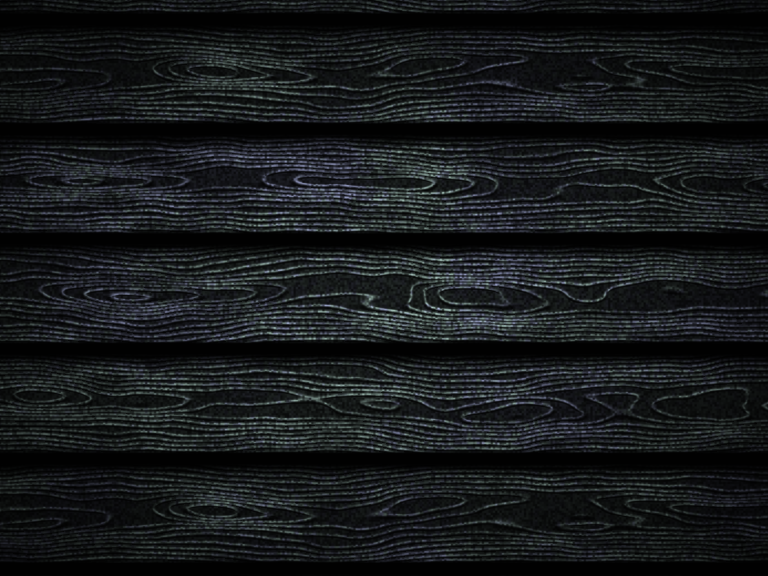
Write a Shadertoy shader that draws this texture.

```glsl
// Dark stained lap siding: horizontal boards with black shadow gaps.
// Raised grain is drawn as contour lines of a ring field that is stretched
// along each board, embossed from above, then speckled and vignetted.

#define PITCH 0.1907        // board height, in canvas heights
#define OFFSET 0.0156       // height of the lowest gap
#define RINGS 23.0          // grain lines per board height
#define LINE_WIDTH 0.012    // ridge half width, in board heights
#define KNOTS 5             // knots along each board
#define SPECKLE 260.0       // speckles per canvas height
#define WOOD 0.10           // brightness of flat wood
#define RIDGE 0.34          // brightness of raised grain
#define BLUE_TINT vec3(0.84, 0.88, 1.10)
#define GREEN_TINT vec3(0.86, 1.02, 0.97)

float hash(vec2 p) {
    vec3 q = fract(vec3(p.xyx) * 0.1031);
    q += dot(q, q.yzx + 33.33);
    return fract((q.x + q.y) * q.z);
}

float noise(vec2 p) {
    vec2 i = floor(p), f = fract(p);
    f = f * f * f * (f * (f * 6.0 - 15.0) + 10.0);
    return mix(mix(hash(i), hash(i + vec2(1, 0)), f.x),
               mix(hash(i + vec2(0, 1)), hash(i + vec2(1, 1)), f.x), f.y);
}

float signedNoise(vec2 p) {
    return noise(p) * 2.0 - 1.0;
}

// Growth ring field: tight at the board edges, wide arches in the middle.
float ringField(vec2 p, float seed) {
    float v = p.y + 0.07 * signedNoise(vec2(p.x * 0.7, seed * 17.0));
    float heart = exp(-12.0 * v * v);
    float rings = RINGS * sqrt(v * v + 0.02);
    rings += 2.2 * heart * signedNoise(vec2(p.x * 0.9, p.y * 5.0) + seed * 31.0);
    rings += 0.45 * signedNoise(vec2(p.x * 3.0, p.y * 6.0) + seed * 53.0);
    for (int i = 0; i < KNOTS; i++) {
        float k = float(i);
        vec2 knot = vec2(1.6 * k + 1.3 * hash(vec2(k, seed + 3.0)),
                         0.18 * (hash(vec2(k + 9.0, seed)) - 0.5));
        vec2 d = (p - knot) * vec2(2.2, 8.0);
        rings -= 1.8 * exp(-dot(d, d));
    }
    return rings;
}

// Brightness of the embossed grain at a point on one board.
float grain(vec2 p, float seed, float pixel) {
    const float STEP = 0.004;
    float f = ringField(p, seed);
    vec2 slope = vec2(ringField(p + vec2(STEP, 0), seed) - f,
                      ringField(p + vec2(0, STEP), seed) - f) / STEP;
    float steep = max(length(slope), 6.0);
    float dist = (fract(f) - 0.5) / steep;
    float width = max(LINE_WIDTH, 0.7 * pixel);

    // Lit ridge with a shadow just below it
    float ridge = exp(-pow(abs(dist) / width, 2.0));
    float below = dist + 1.6 * width * slope.y / steep;
    float shadow = exp(-pow(abs(below) / width, 2.0));
    float strength = 0.45 + 0.9 * noise(vec2(p.x * 2.0, p.y * 14.0) + seed * 71.0);
    return WOOD * (1.0 - 0.85 * shadow) + RIDGE * ridge * strength;
}

void mainImage(out vec4 fragColor, in vec2 fragCoord) {
    vec2 uv = fragCoord / iResolution.xy;
    vec2 pos = fragCoord / iResolution.y;

    // Board coordinates; the grain pattern returns every fourth board
    float y = (pos.y - OFFSET) / PITCH;
    float seed = mod(floor(y), 4.0) + 1.0;
    float up = fract(y);
    float light = grain(vec2(pos.x / PITCH, up - 0.5), seed,
                        1.0 / (iResolution.y * PITCH));

    // Crisp lower edge, soft shadow under the board above
    light *= smoothstep(0.03, 0.075, up);
    light *= 1.0 - smoothstep(0.78, 0.95, up);

    // Fine speckle and vignette
    light *= 0.45 + 1.1 * noise(pos * SPECKLE);
    vec2 fromCentre = uv - 0.5;
    light *= exp(-3.0 * dot(fromCentre, fromCentre));

    float hue = 0.5 * noise(pos * 7.0) + 0.5 * noise(pos * SPECKLE * 0.5 + 40.0);
    vec3 tint = mix(BLUE_TINT, GREEN_TINT, smoothstep(0.3, 0.7, hue));
    fragColor = vec4(light * tint + 0.004, 1.0);
}
```
